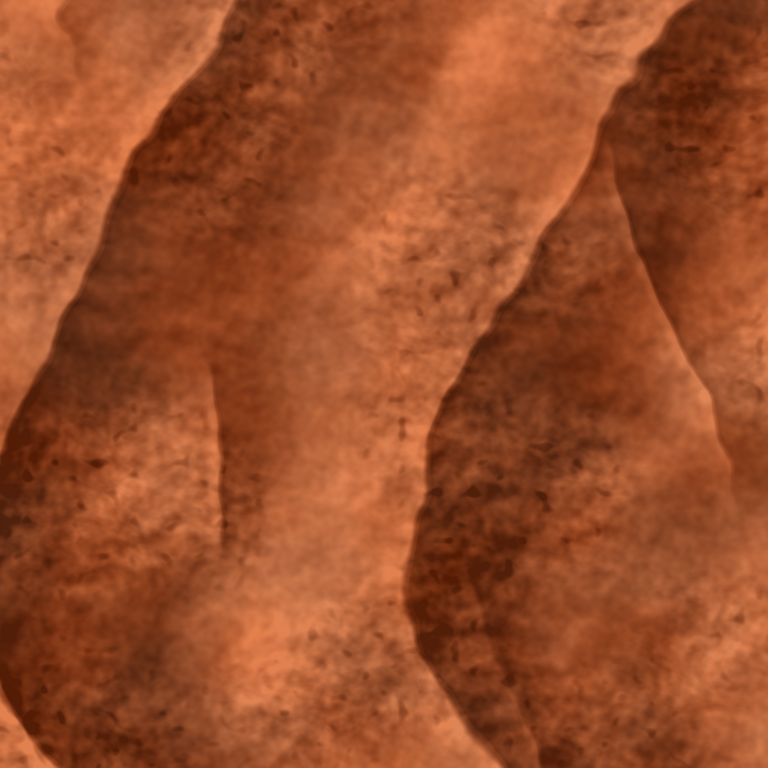
Give the GLSL for this texture, as a WebGL 2 fragment shader.

```glsl
#version 300 es
precision highp float;
// Weathered red sandstone: long diagonal folds, each rising softly from shade
// to a lit face that breaks off at a sharp crest. Warped sawtooth profiles give
// the folds; gradient noise adds stains, strata, side-lit relief and pits.

#define FOLD_PERIOD 0.50    // distance between the main crests
#define FOLD_PHASE 0.27     // offset of the first main crest
#define FOLD_DEPTH 0.52     // tone range from shade to lit face
#define SPUR_PERIOD 0.31    // distance between the minor crests
#define SPUR_DEPTH 0.32     // tone range of the minor folds
#define CREST_SOFTNESS 0.020 // crest width as a share of one period
#define BASE_TONE 0.22
#define STAIN_DEPTH 0.40
#define STRATA_DEPTH 0.20
#define RELIEF_DEPTH 0.26
#define PIT_DEPTH 0.32
#define GRAIN_DEPTH 0.20

uniform vec2 u_resolution;
out vec4 fragColor;

// Unit gradient from an integer hash of the lattice corner
vec2 cornerGradient(ivec2 cell) {
    uvec2 c = uvec2(cell);
    uint h = c.x * 1597u + c.y * 51749u + 977u;
    h = (h ^ (h >> 15)) * 73244475u;
    h = (h ^ (h >> 13)) * 73244475u;
    h ^= h >> 16;
    float angle = float(h & 65535u) * 6.28318 / 65536.0;
    return vec2(cos(angle), sin(angle));
}

float gradientNoise(vec2 p) {
    ivec2 i = ivec2(floor(p));
    vec2 f = fract(p);
    vec2 w = f * f * f * (f * (f * 6.0 - 15.0) + 10.0);
    float a = dot(cornerGradient(i), f);
    float b = dot(cornerGradient(i + ivec2(1, 0)), f - vec2(1, 0));
    float c = dot(cornerGradient(i + ivec2(0, 1)), f - vec2(0, 1));
    float d = dot(cornerGradient(i + ivec2(1, 1)), f - vec2(1, 1));
    return mix(mix(a, b, w.x), mix(c, d, w.x), w.y);
}

float fbm(vec2 p) {
    float sum = 0.0, gain = 1.0;
    for (int i = 0; i < 4; i++) {
        sum += gain * gradientNoise(p);
        p = mat2(1.6, 1.2, -1.2, 1.6) * p + 7.3;
        gain *= 0.5;
    }
    return sum;
}

// x: lit height of the fold, y: dark undercut, z: bright rim
vec3 foldProfile(float t) {
    float f = fract(t);
    float face = 1.0 - smoothstep(1.0 - CREST_SOFTNESS, 1.0, f);
    float lit = smoothstep(0.08, 0.70, f) * face;
    float undercut = exp(-f / 0.035) * smoothstep(0.0, 0.008, f);
    float rim = smoothstep(0.92, 0.97, f) * face;
    return vec3(lit, undercut, rim);
}

float ramp(float low, float high, float x) {
    return clamp((x - low) / (high - low), 0.0, 1.0);
}

vec3 rockColor(float tone, float dust) {
    vec3 c = mix(vec3(0.32, 0.12, 0.035), vec3(0.49, 0.22, 0.10), ramp(-0.08, 0.27, tone));
    c = mix(c, vec3(0.59, 0.29, 0.15), ramp(0.27, 0.48, tone));
    c = mix(c, vec3(0.71, 0.38, 0.22), ramp(0.48, 0.72, tone));
    c = mix(c, vec3(0.88, 0.51, 0.32), ramp(0.72, 1.04, tone));
    return c + dust * vec3(-0.012, 0.014, 0.022);
}

void main() {
    vec2 p = gl_FragCoord.xy / u_resolution.y;

    // Rotated frame: x across the folds, y along them
    vec2 q = vec2(0.866 * p.x - 0.5 * p.y, 0.5 * p.x + 0.866 * p.y);
    float bend = max(0.55 - p.y, 0.0);
    float warp = 0.05 * fbm(p * 2.6 + 3.1) + 0.006 * gradientNoise(p * 24.0);

    // Main folds, turning upright towards the bottom
    float across = q.x - bend * bend + warp;
    vec3 fold = foldProfile((across - FOLD_PHASE) / FOLD_PERIOD);

    // Steep spurs leaning the other way, fading in and out
    float spurAcross = dot(p, vec2(0.96, 0.27)) + 1.2 * warp;
    vec3 spur = foldProfile((spurAcross - 0.68) / SPUR_PERIOD);
    float spurMask = smoothstep(-0.08, 0.24, gradientNoise(p * 2.7 + 11.7));

    float tone = BASE_TONE + FOLD_DEPTH * fold.x - 0.20 * fold.y + 0.13 * fold.z;
    tone += spurMask * (SPUR_DEPTH * (spur.x - 0.55) - 0.16 * spur.y + 0.13 * spur.z);

    // Broad stains drawn out along the folds
    tone += STAIN_DEPTH * fbm(q * vec2(6.5, 3.4) + 5.0);

    // Thin strata crossing the shaded slopes
    float strata = gradientNoise(vec2(p.x * 9.0, p.y * 38.0 + p.x * 6.0) + 8.0 * warp);
    tone += STRATA_DEPTH * strata * (1.0 - 0.7 * fold.x);

    // Crumbled relief, lit from the upper left
    float roughness = smoothstep(-0.22, 0.26, gradientNoise(p * 4.2 + 41.0));
    vec2 reliefPoint = p * vec2(17.0, 21.0) + 0.4 * gradientNoise(p * 9.0);
    float relief = fbm(reliefPoint) - fbm(reliefPoint + vec2(-0.13, 0.22));
    tone += RELIEF_DEPTH * relief * mix(0.45, 1.25, roughness);

    // Clustered pits and soft grain
    float pit = smoothstep(0.26, 0.56, gradientNoise(p * vec2(43.0, 49.0) + 3.0));
    tone -= PIT_DEPTH * pit * roughness;
    float grain = gradientNoise(p * 46.0 + 9.0) + 0.8 * gradientNoise(q * 84.0);
    tone += GRAIN_DEPTH * grain * mix(0.6, 1.1, roughness);

    float dust = clamp(2.0 * fbm(p * 5.5 + 61.0), -0.8, 0.8);
    fragColor = vec4(clamp(rockColor(tone, dust), 0.0, 1.0), 1.0);
}
```
